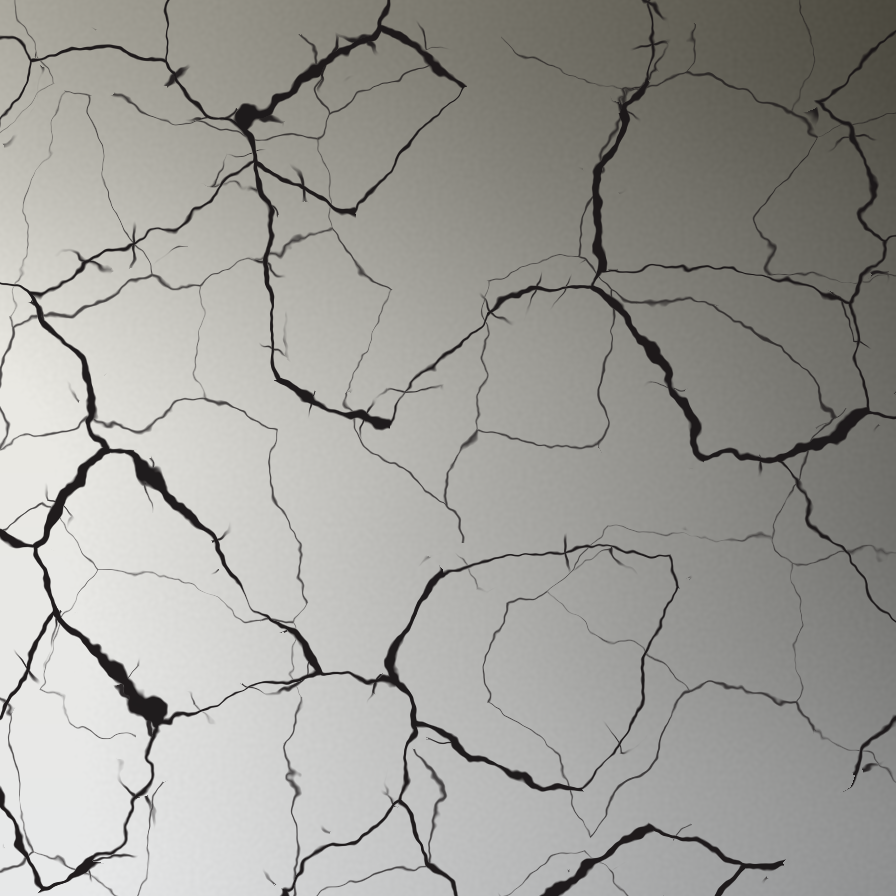
Reproduce this texture procedurally as a WebGL 2 fragment shader.

```glsl
#version 300 es
precision highp float;
// Dark branching cracks across a softly lit plaster wall.
// Cracks are warped Voronoi borders whose width depends on the border;
// a coarse network, hairlines and short side twigs lie over a light gradient.

uniform vec2 u_resolution;
out vec4 fragColor;

vec2 hash2(vec2 p) {
    vec3 q = fract(p.xyx * vec3(0.1031, 0.1030, 0.0973));
    q += dot(q, q.yzx + 33.33);
    return fract((q.xx + q.yz) * q.zy);
}

float gradientNoise(vec2 p) {
    vec2 i = floor(p), f = fract(p);
    vec2 u = f * f * f * (f * (f * 6.0 - 15.0) + 10.0);
    vec2 e = vec2(0.0, 1.0);
    float a = dot(hash2(i) * 2.0 - 1.0, f);
    float b = dot(hash2(i + e.yx) * 2.0 - 1.0, f - e.yx);
    float c = dot(hash2(i + e.xy) * 2.0 - 1.0, f - e.xy);
    float d = dot(hash2(i + e.yy) * 2.0 - 1.0, f - e.yy);
    return mix(mix(a, b, u.x), mix(c, d, u.x), u.y);
}

vec2 noise2(vec2 p) {
    return vec2(gradientNoise(p + 7.3), gradientNoise(p + 61.7));
}

// Bends straight borders into wandering, jagged lines
vec2 jaggedWarp(vec2 p, float amount) {
    return p + amount * (0.060 * noise2(p * 5.0)
                       + 0.024 * noise2(p * 15.0)
                       + 0.010 * noise2(p * 40.0)
                       + 0.003 * noise2(p * 110.0));
}

vec2 cellPoint(vec2 cell, float seed) {
    return cell + 0.06 + 0.88 * hash2(cell + seed);
}

// One crack network: x is its coverage, y the distance to its nearest crack.
// keep is the share of borders that are drawn.
vec2 crackLayer(vec2 uv, float scale, float seed, float keep, vec2 widths, float soft) {
    vec2 p = uv * scale;
    vec2 base = floor(p), nearest = base, toNearest = vec2(0.0);
    float best = 1e5;
    for (int y = -1; y <= 1; y++)
    for (int x = -1; x <= 1; x++) {
        vec2 cell = base + vec2(x, y);
        vec2 r = cellPoint(cell, seed) - p;
        if (dot(r, r) < best) {
            best = dot(r, r);
            nearest = cell;
            toNearest = r;
        }
    }

    // Width swells and thins along the line
    float swell = 0.95 + 0.8 * gradientNoise(uv * 19.0 + seed)
                       + 0.5 * gradientNoise(uv * 55.0 + seed);
    swell *= smoothstep(-0.60, -0.25, gradientNoise(uv * 4.5 + seed + 20.0));

    vec2 result = vec2(0.0, 1.0);
    for (int y = -2; y <= 2; y++)
    for (int x = -2; x <= 2; x++) {
        vec2 cell = nearest + vec2(x, y);
        vec2 r = cellPoint(cell, seed) - p;
        vec2 across = r - toNearest;
        vec2 border = hash2(nearest + cell + seed * 2.0 + 5.0);
        if (dot(across, across) < 1e-5 || border.x > keep) continue;
        float dist = dot(0.5 * (r + toNearest), normalize(across)) / scale;
        float width = max(mix(widths.x, widths.y, border.y * border.y) * swell, 0.0);
        float line = 1.0 - smoothstep(width - soft, width + soft, dist);
        line *= smoothstep(0.0, soft * 0.7, width);
        result = vec2(max(result.x, line), min(result.y, dist));
    }
    return result;
}

// Light falls from the left and dims towards the upper right
vec3 wallColor(vec2 uv) {
    float light = 0.95 - 0.52 * uv.x;
    light -= 0.30 * smoothstep(0.45, 1.05, uv.y) * (1.0 - 0.5 * uv.x);
    light += 0.13 * uv.x * (1.0 - smoothstep(0.0, 0.5, uv.y));
    light += 0.012 * gradientNoise(uv * 6.0) + 0.018 * gradientNoise(uv * 170.0);
    light = min(light, 0.91);
    vec3 tint = mix(vec3(-0.004, 0.0, 0.002), vec3(0.010, 0.0, -0.040), uv.y);
    return vec3(light) + tint;
}

void main() {
    vec2 uv = gl_FragCoord.xy / u_resolution.y;
    vec2 wall = gl_FragCoord.xy / u_resolution;
    float soft = max(0.8 / u_resolution.y, 0.0013);

    vec2 bent = jaggedWarp(uv, 1.0);
    vec2 wavy = jaggedWarp(uv + 3.1, 1.1);

    vec2 trunk = crackLayer(bent, 4.3, 11.0, 0.84, vec2(0.0015, 0.0056), soft);
    vec2 hairline = crackLayer(wavy, 5.8, 37.0, 0.72, vec2(0.0006, 0.0016), soft);
    vec2 twig = crackLayer(wavy, 15.0, 71.0, 0.30, vec2(0.0008, 0.0024), soft);

    // Twigs grow out of the coarse cracks and fade away from them
    float nearTrunk = 1.0 - smoothstep(0.008, 0.026, trunk.y);

    // Finer cracks let more of the wall show through
    float ink = max(trunk.x * 0.97, max(hairline.x * 0.74, twig.x * nearTrunk * 0.9));
    vec3 crackColor = vec3(0.10, 0.085, 0.09);
    fragColor = vec4(mix(wallColor(wall), crackColor, ink), 1.0);
}
```
